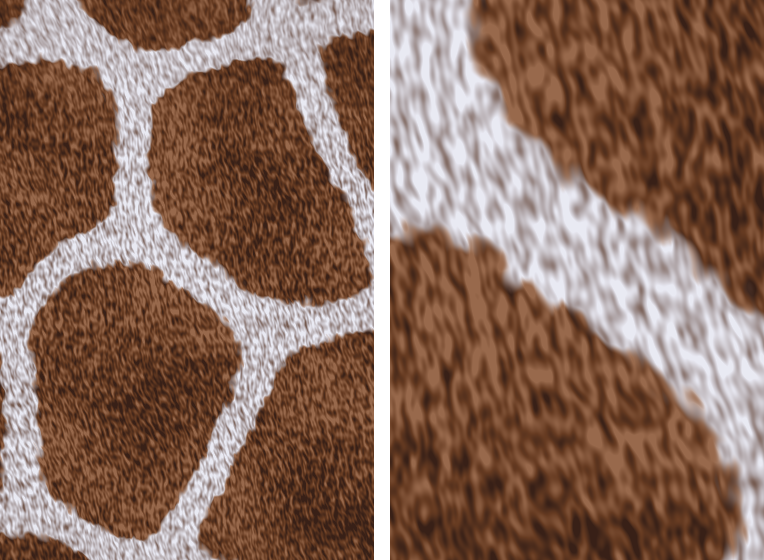
Left: the whole. Right: its middle third, enlarged.
Reproduce this texture procedurally as a WebGL 1 fragment shader.

```glsl
precision highp float;
// Giraffe coat: large rounded brown patches split by pale bands, in short fur.
// Patches are a jittered Voronoi mesh with ragged borders; the fur is stretched
// gradient noise that shades both colours and breaks up the patch edges.

uniform vec2 u_resolution;

#define PATCH_SIZE vec2(0.60, 0.68)   // mean patch size, in canvas widths
#define PATCH_JITTER 0.52
#define BAND_HALF_WIDTH 0.049
#define CORNER_SHARPNESS 32.0
#define EDGE_SOFTNESS 0.007
#define HAIR_DENSITY vec2(132.0, 52.0) // across and along the hairs
#define HAIR_LEAN 0.22
#define BROWN_CONTRAST 1.15
#define PALE_CONTRAST 1.05
#define VIGNETTE 0.34

const vec3 BROWN_DARK  = vec3(0.26, 0.15, 0.10);
const vec3 BROWN_MID   = vec3(0.40, 0.23, 0.13);
const vec3 BROWN_LIGHT = vec3(0.54, 0.36, 0.25);
const vec3 PALE_DARK   = vec3(0.51, 0.42, 0.39);
const vec3 PALE_MID    = vec3(0.69, 0.65, 0.66);
const vec3 PALE_LIGHT  = vec3(0.85, 0.84, 0.87);

vec2 hash2(vec2 cell) {
  vec3 h = fract(cell.xyx * vec3(0.1031, 0.1030, 0.0973));
  h += dot(h, h.yzx + 33.33);
  return fract((h.xx + h.yz) * h.zy);
}

float cornerSlope(vec2 cell, vec2 offset) {
  float angle = 6.2832 * hash2(cell).x;
  return dot(vec2(cos(angle), sin(angle)), offset);
}

// Gradient noise, roughly -0.7 to 0.7
float noise(vec2 p) {
  vec2 i = floor(p), f = p - i;
  vec2 u = f * f * f * (f * (f * 6.0 - 15.0) + 10.0);
  vec2 e = vec2(1.0, 0.0);
  return mix(mix(cornerSlope(i, f), cornerSlope(i + e, f - e), u.x),
             mix(cornerSlope(i + e.yx, f - e.yx), cornerSlope(i + e.xx, f - e.xx), u.x),
             u.y);
}

// Patch centre: staggered rows, each centre moved at random
vec2 patchCentre(vec2 id) {
  vec2 stagger = vec2(0.5 * mod(id.y, 2.0), 0.0);
  return (id + 0.5 + stagger + PATCH_JITTER * (hash2(id + 17.0) - 0.5)) * PATCH_SIZE;
}

// Distance to the nearest patch border, rounded where borders meet
float borderDistance(vec2 p) {
  vec2 base = floor(p / PATCH_SIZE);
  vec2 nearest = vec2(0.0);
  float best = 1e5;
  for (int y = -2; y <= 2; y++) {
    for (int x = -2; x <= 2; x++) {
      vec2 toCentre = patchCentre(base + vec2(float(x), float(y))) - p;
      float d = dot(toCentre, toCentre);
      if (d < best) { best = d; nearest = toCentre; }
    }
  }
  float sum = 1e-9;
  for (int y = -2; y <= 2; y++) {
    for (int x = -2; x <= 2; x++) {
      vec2 toCentre = patchCentre(base + vec2(float(x), float(y))) - p;
      vec2 across = toCentre - nearest;
      if (dot(across, across) > 1e-5) {
        float d = dot(0.5 * (nearest + toCentre), normalize(across));
        sum += exp(-CORNER_SHARPNESS * d);
      }
    }
  }
  return -log(sum) / CORNER_SHARPNESS;
}

// Three-colour ramp, slightly extended past both ends
vec3 ramp(vec3 low, vec3 mid, vec3 high, float t) {
  float s = 2.0 * clamp(t, -0.15, 1.2) - 1.0;
  return mid + (high - mid) * max(s, 0.0) + (low - mid) * max(-s, 0.0);
}

void main() {
  vec2 p = gl_FragCoord.xy / u_resolution.x;
  vec2 screen = gl_FragCoord.xy / u_resolution;

  // Fur: leaning strands whose direction drifts over the skin
  vec2 strand = p + vec2(HAIR_LEAN * p.y + 0.04 * noise(p * 3.0 + 5.0), 0.0);
  strand += 0.004 * vec2(noise(p * 34.0), noise(p * 34.0 + 40.0));
  float fineHair = noise(strand * HAIR_DENSITY);
  float tufts = noise(strand * HAIR_DENSITY * 0.53 + 71.0);
  float focus = 1.0 - 0.45 * smoothstep(0.25, 0.6, abs(screen.y - 0.4));
  float fur = 1.1 * fineHair * focus + 0.75 * tufts;

  // Patch outline: slow bends, ragged teeth, then single hairs
  vec2 bend = 0.07 * vec2(noise(p * 2.6 + 11.0), noise(p * 2.6 + 31.0));
  float border = borderDistance(p + bend) - BAND_HALF_WIDTH;
  border += 0.016 * noise(p * 13.0 + 3.0);
  border += 0.019 * noise(strand * vec2(44.0, 30.0) + 9.0);
  border += 0.007 * fur;
  float brownMask = smoothstep(-EDGE_SOFTNESS, EDGE_SOFTNESS, border);

  // Broad shading: mottled skin, darker patch hearts and canvas corners
  float mottle = 0.55 * noise(p * 3.5 + 23.0) + 0.3 * noise(p * 9.0 + 47.0);
  float heart = 0.10 * smoothstep(0.05, 0.22, border);
  vec2 fromCentre = screen - 0.5;
  float shade = VIGNETTE * smoothstep(0.12, 0.5, dot(fromCentre, fromCentre));

  vec3 brown = ramp(BROWN_DARK, BROWN_MID, BROWN_LIGHT,
                    0.62 + BROWN_CONTRAST * fur + mottle - heart - shade);
  vec3 pale = ramp(PALE_DARK, PALE_MID, PALE_LIGHT,
                   0.78 + PALE_CONTRAST * fur + 0.3 * mottle - 0.6 * shade);
  gl_FragColor = vec4(mix(pale, brown, brownMask), 1.0);
}
```
